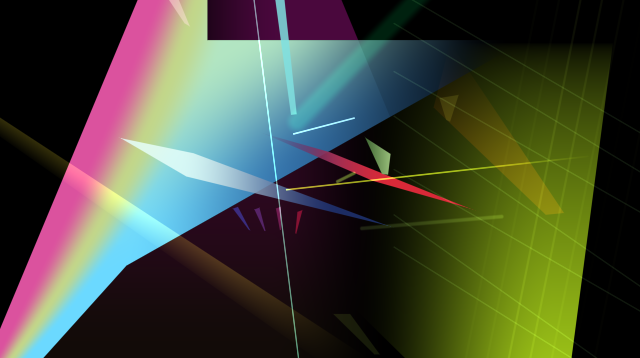
This background is drawn by a Shadertoy shader. Its source:

```glsl
// Signed distance to the line a-b, positive on its left
float side(vec2 p, vec2 a, vec2 b) {
    vec2 e = normalize(b - a);
    return e.x * (p.y - a.y) - e.y * (p.x - a.x);
}

float fill(float d) {
    return smoothstep(-0.7, 0.7, d * iResolution.y);
}

// Convex four-cornered shard, in either winding
float shard(vec2 p, vec2 a, vec2 b, vec2 c, vec2 d) {
    vec4 s = vec4(side(p, a, b), side(p, b, c), side(p, c, d), side(p, d, a));
    float low = min(min(s.x, s.y), min(s.z, s.w));
    float high = max(max(s.x, s.y), max(s.z, s.w));
    return fill(max(low, -high));
}

// Soft line segment of half width w
float ray(vec2 p, vec2 a, vec2 b, float w) {
    vec2 e = b - a;
    float h = clamp(dot(p - a, e) / dot(e, e), 0.0, 1.0);
    return 1.0 - smoothstep(0.3 * w, w + 0.7 / iResolution.y, length(p - a - e * h));
}

float hash(float n) {
    return fract(sin(n * 12.99) * 4375.5);
}

vec3 rainbow(vec2 p, float rise) {
    float t = (p.x - (p.y - 0.081) * 0.418) / (0.07 + 0.32 * p.y - 0.22 * p.y * p.y);
    vec3 blue = mix(vec3(0.42, 0.85, 1.0), vec3(0.2, 0.44, 0.66), smoothstep(0.35, 0.85, p.x));
    vec3 sky = mix(blue, vec3(0.7, 0.9, 0.76), smoothstep(0.0, 0.4, rise));
    sky *= mix(1.0, 0.15, smoothstep(0.75, 1.42, p.x));
    vec3 c = mix(vec3(0.86, 0.32, 0.62), vec3(0.76, 0.84, 0.54), smoothstep(0.3, 1.0, t));
    return mix(c, sky, smoothstep(0.95, 1.6, t));
}

void mainImage(out vec4 fragColor, in vec2 fragCoord) {
    vec2 p = fragCoord / iResolution.xy * vec2(1.786, 1.0);
    float left = side(p, vec2(0.384, 1.0), vec2(0.0, 0.081));
    float rise = side(p, vec2(0.353, 0.258), vec2(1.419, 0.86));
    float lower = max(rise, side(p, vec2(0.121, 0.0), vec2(0.353, 0.258)));
    float notch = max(0.579 - p.x, 0.888 - p.y);

    // Dark maroon floor
    vec3 maroon = mix(vec3(0.07, 0.045, 0.03), vec3(0.17, 0.03, 0.12), smoothstep(0.0, 0.5, p.y));
    vec3 col = maroon * fill(left) * fill(-lower) * smoothstep(1.1, 0.75, p.x);

    // Purple window at the top
    float pane = fill(side(p, vec2(1.09, 0.67), vec2(0.953, 1.0)));
    col += vec3(0.29, 0.03, 0.24) * pane * fill(-notch) * smoothstep(0.4, 0.8, p.x);

    // Olive wall, brightest at the foot
    float wall = fill(side(p, vec2(1.595, 0.0), vec2(1.705, 0.837)))
               * fill(side(p, vec2(1.0, 0.128), vec2(1.13, 0.0)));
    float glow = smoothstep(0.98, 1.55, p.x) * pow(max(1.0 - p.y / 0.88, 0.0), 0.6);
    col += vec3(0.6, 0.75, 0.09) * wall * glow;

    // Spectrum sheet
    float sheet = fill(min(left, min(lower, notch)));
    vec3 spectrum = rainbow(p, rise) * mix(0.88, 1.0, pane);
    col = mix(col, spectrum, sheet * smoothstep(1.43, 1.2, p.x));

    // Amber sheet and small dark shards
    col += vec3(0.15, 0.05, 0.0) * smoothstep(0.9, 0.5, p.y)
         * shard(p, vec2(1.256, 0.88), vec2(1.574, 0.405), vec2(1.523, 0.4), vec2(1.21, 0.7));
    col += vec3(0.1, 0.1, 0.03)
         * shard(p, vec2(1.226, 0.726), vec2(1.28, 0.735), vec2(1.256, 0.66), vec2(1.245, 0.665));
    col += vec3(0.08, 0.1, 0.03)
         * shard(p, vec2(0.93, 0.123), vec2(0.977, 0.123), vec2(1.06, 0.01), vec2(1.045, 0.01));

    // Bright blades
    float blade = shard(p, vec2(0.337, 0.614), vec2(0.54, 0.572), vec2(1.081, 0.37), vec2(0.52, 0.507));
    vec3 ice = mix(vec3(0.9, 1.0, 0.98), vec3(0.12, 0.2, 0.45), smoothstep(0.5, 0.95, p.x));
    col = mix(col, ice, 0.85 * blade);
    blade = shard(p, vec2(0.733, 0.628), vec2(0.92, 0.575), vec2(1.307, 0.419), vec2(1.04, 0.495));
    vec3 red = mix(vec3(0.4, 0.2, 0.42), vec3(0.85, 0.16, 0.22), smoothstep(0.78, 1.1, p.x));
    col = mix(col, red, blade * smoothstep(0.7, 0.95, p.x));
    blade = shard(p, vec2(0.767, 1.01), vec2(0.793, 1.01), vec2(0.828, 0.681), vec2(0.812, 0.679));
    col = mix(col, vec3(0.5, 0.88, 0.88), 0.85 * blade);
    blade = shard(p, vec2(1.019, 0.616), vec2(1.09, 0.57), vec2(1.083, 0.512), vec2(1.066, 0.514));
    col = mix(col, mix(vec3(0.25, 0.4, 0.2), vec3(0.6, 0.75, 0.48), (p.x - 1.02) * 14.0), blade);
    blade = shard(p, vec2(0.465, 1.01), vec2(0.495, 1.01), vec2(0.53, 0.926), vec2(0.515, 0.935));
    col = mix(col, vec3(1.0, 0.9, 0.85), 0.5 * blade);

    // Splinters below the sheet, blue to red
    for (float i = 0.0; i < 4.0; i++) {
        vec2 a = vec2(0.65 + 0.06 * i, 0.4 + 0.03 * hash(i + 1.0));
        vec2 tip = a + vec2(0.045 - 0.017 * i, -0.06);
        vec3 tint = mix(vec3(0.1, 0.2, 0.55), vec3(0.55, 0.06, 0.15), i / 3.0);
        col += 0.7 * tint * shard(p, a, a + vec2(0.014, 0.005), tip + vec2(0.003, 0.0), tip);
    }

    // Wide beams
    float beam = side(p, vec2(0.0, 0.645), vec2(0.95, 0.0));
    float width = 0.022 + 0.02 * p.x;
    col += vec3(0.22, 0.2, 0.04) * fill(width - abs(beam)) * (0.5 + 0.4 * beam / width)
         * smoothstep(1.05, 0.6, p.x);
    col += vec3(0.0, 0.13, 0.06) * ray(p, vec2(0.83, 0.66), vec2(1.18, 1.02), 0.035);
    col += vec3(0.1, 0.13, 0.06) * ray(p, vec2(1.01, 0.362), vec2(1.4, 0.395), 0.006);

    // Fine bright lines
    col += vec3(0.3, 0.55, 0.45) * ray(p, vec2(0.709, 1.0), vec2(0.833, 0.0), 0.0015);
    col += vec3(0.6, 0.65, 0.1) * ray(p, vec2(0.8, 0.47), vec2(1.64, 0.563), 0.002)
         * smoothstep(1.7, 1.1, p.x);
    col += vec3(0.5, 0.6, 0.55) * ray(p, vec2(0.82, 0.626), vec2(0.988, 0.67), 0.002);
    col += vec3(0.3, 0.4, 0.12) * ray(p, vec2(0.942, 0.493), vec2(0.988, 0.516), 0.005);

    // Faint crossing threads on the right
    for (float i = 0.0; i < 7.0; i++) {
        vec2 a = vec2(1.1, 1.03 - 0.13 * i + 0.06 * hash(i));
        vec2 b = vec2(1.8, a.y - 0.4 - 0.1 * hash(i + 9.0));
        col += vec3(0.06, 0.09, 0.05) * ray(p, a, b, 0.0015);
        float x = 1.3 + 0.06 * i;
        col += vec3(0.05, 0.06, 0.02) * hash(i + 4.0) * ray(p, vec2(x + 0.2, 1.0), vec2(x, 0.0), 0.003);
    }
    fragColor = vec4(clamp(col, 0.0, 1.0), 1.0);
}
```
